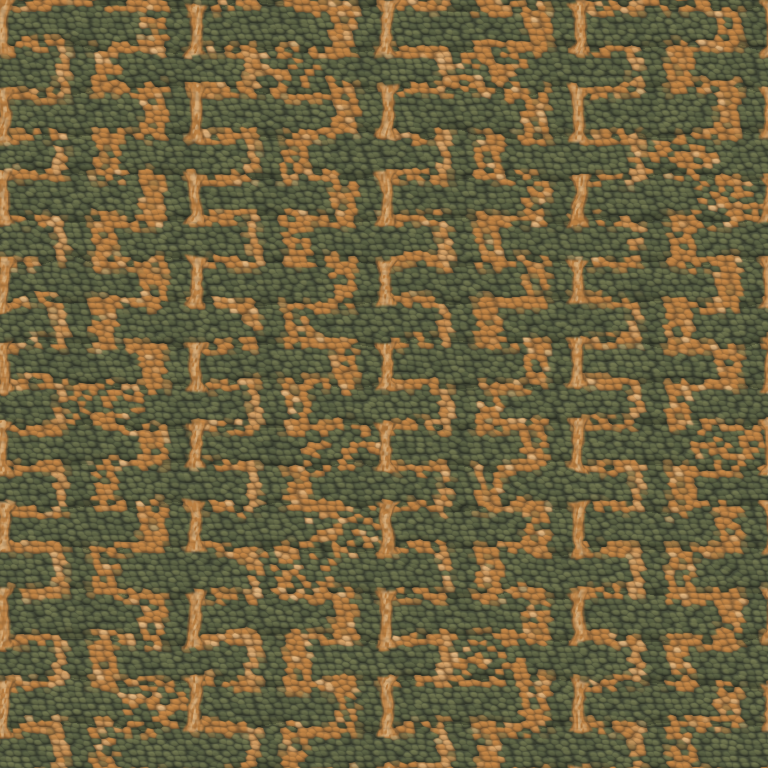
A three.js fragment shader for this texture:

```glsl
#define COLUMNS 4.0
#define ROWS 18.0
#define ROW_SHIFT 0.156
#define SAG 0.014
#define LOOPS vec2(92.0, 132.0)
#define SKEW 0.22
#define FLOAT_WIDTH 0.17
#define FLOAT_DENSITY 0.74
#define PAIR_GAP 0.036
#define PAIR_WIDTH 0.025
#define WEAR 0.12

varying vec2 vUv;

const vec3 GREEN_DARK = vec3(0.21, 0.23, 0.18);
const vec3 GREEN = vec3(0.33, 0.36, 0.25);
const vec3 GREEN_LIGHT = vec3(0.43, 0.45, 0.30);
const vec3 GOLD_DARK = vec3(0.50, 0.36, 0.21);
const vec3 GOLD = vec3(0.73, 0.50, 0.26);
const vec3 GOLD_LIGHT = vec3(0.84, 0.68, 0.48);

float hash(vec2 p) {
  p = fract(p * vec2(0.1031, 0.1137));
  p += dot(p, p.yx + 33.33);
  return fract((p.x + p.y) * p.x * 17.3);
}

float noise(vec2 p) {
  vec2 i = floor(p), f = fract(p);
  f = f * f * (3.0 - 2.0 * f);
  return mix(mix(hash(i), hash(i + vec2(1.0, 0.0)), f.x),
             mix(hash(i + vec2(0.0, 1.0)), hash(i + 1.0), f.x), f.y);
}

// Distance to the nearest repeat of a centre line, period 1
float wrapDist(float x, float centre) {
  return abs(fract(x - centre + 0.5) - 0.5);
}

// Column and row coordinates, with uneven yarn tension
vec2 weaveCoord(vec2 p) {
  float sag = (p.y - 0.31) / 0.22;
  float row = (1.0 - p.y + SAG * exp(-sag * sag)) * ROWS - ROW_SHIFT;
  row += 0.3 * (noise(p * vec2(22.0, 18.0)) - 0.5);
  float column = p.x * COLUMNS + 0.025 * (noise(p * vec2(8.0, 40.0) + 7.0) - 0.5);
  return vec2(column, row);
}

// Gold coverage of one loop: x is coverage, y is lightness
vec2 goldLoop(vec2 w, float seed) {
  float odd = mod(floor(w.y), 2.0);
  float edge = 0.5 - abs(fract(w.y) - 0.5);
  float u = fract(w.x);
  float pairCentre = mix(0.795, 0.545, odd);

  // Paired stitches, and the beaded single stitch of odd rows
  float pairDist = wrapDist(w.x, pairCentre);
  float pair = 1.0 - smoothstep(PAIR_WIDTH, PAIR_WIDTH + 0.012, abs(pairDist - PAIR_GAP));
  float single = odd * (1.0 - smoothstep(0.027, 0.042, wrapDist(w.x, 0.318)));
  float gold = max(pair, single) * step(0.08, seed);

  // Ragged floats that travel between stitches along row edges
  float span = max(1.0 - smoothstep(0.16, 0.20, abs(u - 0.165)),
                   1.0 - smoothstep(0.17, 0.22, abs(u - 0.665)));
  span = max(span, smoothstep(0.96, 0.99, u));
  float floats = span * (1.0 - smoothstep(FLOAT_WIDTH - 0.05, FLOAT_WIDTH + 0.04, edge));
  gold = max(gold, floats * step(1.0 - FLOAT_DENSITY, seed));

  // Worn spots where the paired stitches have frayed
  vec2 spot = vec2(floor(w.x - pairCentre + 0.5), floor(w.y));
  float frayed = step(1.0 - WEAR, hash(spot + 41.0)) * step(pairDist, 0.19);
  gold = mix(gold, step(0.52, seed), frayed);
  return vec2(gold, 0.75 * single);
}

// Flared, smooth stitch of the even rows: x is coverage, y is core
vec2 longStitch(vec2 w) {
  float along = 2.0 * wrapDist(w.y * 0.5, 0.25);
  float across = wrapDist(w.x, 0.016);
  float width = 0.030 + 0.028 * smoothstep(0.34, 0.62, along);
  width += 0.014 * (noise(w * vec2(16.0, 7.0)) - 0.5);
  float cover = 1.0 - smoothstep(width - 0.008, width + 0.010, across);
  cover *= 1.0 - smoothstep(0.56, 0.66, along);
  float core = 1.0 - smoothstep(0.0, width, across);
  return vec2(cover, core);
}

void main() {
  // Blend neighbouring yarn loops, each coloured at its own centre
  vec2 grid = vUv * LOOPS;
  grid.x += SKEW * grid.y;
  vec2 cell = floor(grid);
  vec3 colour = vec3(0.0);
  float total = 0.0, nearest = 4.0, tilt = 0.0, goldSum = 0.0;
  for (int j = -1; j <= 1; j++) {
    for (int i = -1; i <= 1; i++) {
      vec2 id = cell + vec2(float(i), float(j));
      float seed = hash(id + 11.0);
      vec2 centre = id + 0.2 + 0.6 * vec2(hash(id + 3.0), hash(id + 71.0));
      vec2 offset = grid - centre;
      float dist = dot(offset, offset);
      float weight = exp(-11.0 * dist);
      vec2 place = vec2(centre.x - SKEW * centre.y, centre.y) / LOOPS;
      vec2 gold = goldLoop(weaveCoord(place), seed);
      float tone = hash(id + 29.0);
      vec3 goldTone = mix(GOLD, GOLD_LIGHT, max(gold.y * tone, smoothstep(0.8, 1.0, tone)));
      vec3 loopColour = mix(mix(GREEN, GREEN_LIGHT, tone), goldTone, gold.x);
      colour += weight * loopColour;
      goldSum += weight * gold.x;
      tilt += weight * offset.y;
      total += weight;
      nearest = min(nearest, dist);
    }
  }
  colour /= total;
  float gold = goldSum / total;

  // Dark grooves between loops, and light from above
  float groove = smoothstep(0.22, 0.72, sqrt(nearest));
  colour = mix(colour, mix(GREEN_DARK, GOLD_DARK, gold), 0.85 * groove);
  colour *= 1.0 + 0.32 * clamp(tilt / total, -0.6, 0.6);

  // Shadow along the lower edge of each row
  vec2 w = weaveCoord(vUv);
  float shade = smoothstep(0.72, 0.92, fract(w.y)) * (1.0 - gold);
  colour *= 1.0 - 0.20 * shade;

  // Long stitches lie on top, with fibre streaks
  vec2 stitch = longStitch(w);
  float fibre = noise(vec2(w.x * 90.0 + w.y * 3.0, w.y * 9.0));
  vec3 thread = mix(GOLD_DARK, GOLD, smoothstep(0.0, 0.35, stitch.y + 0.25 * fibre));
  thread = mix(thread, GOLD_LIGHT, stitch.y * smoothstep(0.15, 0.75, fibre));
  colour = mix(colour, thread * (1.0 - 0.12 * groove), stitch.x);

  gl_FragColor = vec4(colour, 1.0);
}
```
